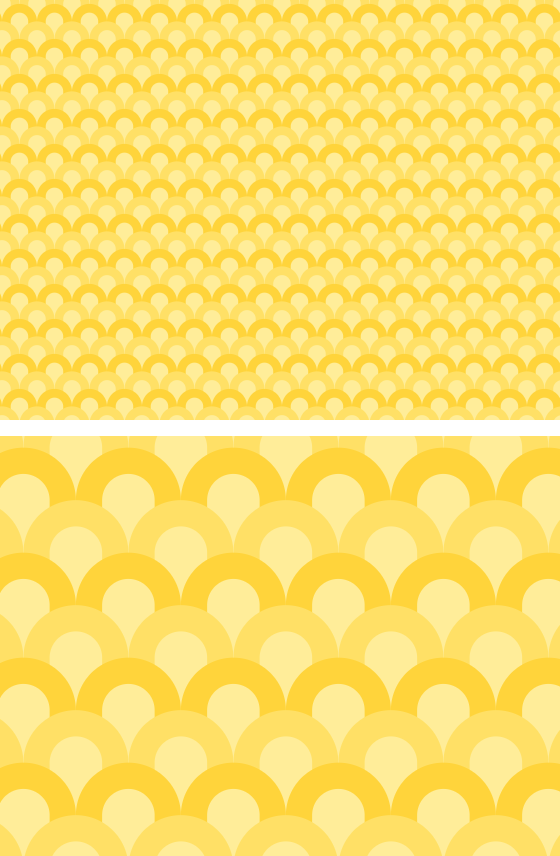
Top: the whole. Bottom: its middle third, enlarged.
Reproduce this pattern procedurally as a Shadertoy shader.

```glsl
#define REPEATS vec2(16.0, 12.0)
#define ORIGIN vec2(0.556, 0.389)
#define OUTER_RADIUS 0.5
#define INNER_RADIUS 0.25
#define ROW_STEP 0.5
#define PALE vec3(1.00, 0.93, 0.60)
#define LIGHT vec3(1.00, 0.88, 0.40)
#define GOLD vec3(1.00, 0.83, 0.23)

// Distance to the spine of an arch: round on top, straight legs below
float archDistance(vec2 q) {
    return length(vec2(q.x, max(q.y, 0.0)));
}

// Antialiased inside of a given radius
float inside(float dist, float radius, float pixel) {
    return clamp((radius - dist) / pixel + 0.5, 0.0, 1.0);
}

void mainImage(out vec4 fragColor, in vec2 fragCoord) {
    vec2 p = fragCoord / iResolution.xy * REPEATS - ORIGIN;
    vec2 cellPixel = REPEATS / iResolution.xy;
    float pixel = max(cellPixel.x, cellPixel.y);

    // Paint overlapping rows from back (upper) to front (lower)
    float baseRow = floor(p.y / ROW_STEP);
    vec3 color = PALE;
    for (int i = 1; i >= -1; i--) {
        float row = baseRow + float(i);
        float odd = mod(row, 2.0);

        // Odd rows are shifted by half a repeat and use the lighter band
        float x = fract(p.x + 0.5 * odd + 0.5) - 0.5;
        float dist = archDistance(vec2(x, p.y - row * ROW_STEP));

        vec3 band = mix(GOLD, LIGHT, odd);
        vec3 scale = mix(band, PALE, inside(dist, INNER_RADIUS, pixel));
        color = mix(color, scale, inside(dist, OUTER_RADIUS, pixel));
    }
    fragColor = vec4(color, 1.0);
}
```
